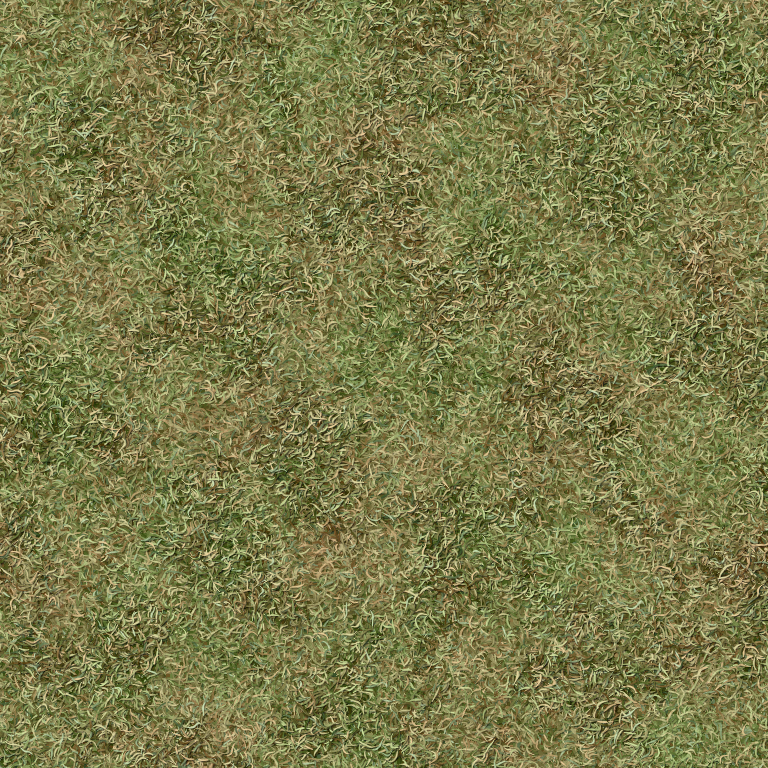
Reproduce this texture procedurally as a WebGL 1 fragment shader.

```glsl
precision highp float;

uniform vec2 u_resolution;

#define LAYERS 11
#define BLADE_CELLS 62.0
#define BLADE_HALF_LENGTH 0.60
#define BLADE_HALF_WIDTH 0.066
#define DIRECTION_SPREAD 2.7
#define SHADOW 0.34
#define GRAIN_CELLS 230.0
#define LEAF_CELLS 15.0
#define DARK_STRAW vec3(0.265, 0.255, 0.060)
#define PALE_STRAW vec3(0.805, 0.785, 0.570)

vec4 hash4(vec2 cell) {
  vec4 q = fract(cell.xyxy * vec4(0.1031, 0.1030, 0.0973, 0.1099));
  q += dot(q, q.wzxy + 33.33);
  return fract((q.xxyz + q.yzzw) * q.zywx);
}

mat2 rotation(float angle) {
  float c = cos(angle), s = sin(angle);
  return mat2(c, s, -s, c);
}

// Layered, warped sines, roughly -1 to 1
float patches(vec2 p) {
  float sum = 0.0, amplitude = 0.6;
  for (int i = 0; i < 4; i++) {
    p += 0.7 * sin(p.yx * 0.63 + 1.9);
    sum += amplitude * sin(p.x) * sin(p.y);
    p = rotation(0.93) * p * 1.75 + 4.1;
    amplitude *= 0.75;
  }
  return sum;
}

// Cellular grain: random tone of the nearest point
float grain(vec2 p) {
  vec2 cell = floor(p);
  float nearest = 9.0, tone = 0.0;
  for (int y = -1; y <= 1; y++) {
    for (int x = -1; x <= 1; x++) {
      vec2 id = cell + vec2(float(x), float(y));
      vec4 rnd = hash4(id + 71.0);
      float dist = length(p - id - rnd.xy);
      if (dist < nearest) {
        nearest = dist;
        tone = rnd.z;
      }
    }
  }
  return tone;
}

// Curved, tapered stroke along x
float bladeDistance(vec2 q, float halfLength, float bend) {
  q.y += bend * q.x * q.x;
  float along = abs(q.x) / halfLength;
  float width = BLADE_HALF_WIDTH * (1.15 - 0.5 * min(along, 1.0));
  return length(vec2(max(abs(q.x) - halfLength, 0.0), q.y)) - width;
}

vec3 straw(float tone) {
  return mix(DARK_STRAW, PALE_STRAW, clamp(tone, -0.15, 1.1));
}

// Mostly olive, with some green, rusty and grey stems
vec3 stemTint(float pick, float greenness) {
  vec3 tint = vec3(-0.055, 0.025, -0.015) * smoothstep(0.55, 0.8, pick + 0.2 * greenness);
  tint += vec3(0.055, -0.025, -0.015) * smoothstep(0.22, 0.1, pick + 0.12 * greenness);
  tint += vec3(-0.02, 0.0, 0.08) * step(0.93, pick);
  return tint;
}

void main() {
  vec2 p = gl_FragCoord.xy / u_resolution.y;
  float pixel = 1.0 / u_resolution.y;

  float flow = patches(p * 24.0);
  float clump = smoothstep(-0.5, 0.6, patches(p * 19.0 + 31.0));
  float greenness = patches(p * 14.0 + 67.0);
  float speck = grain(p * GRAIN_CELLS) - 0.5;

  // Shaded litter between the stems
  vec3 color = straw(0.36 - 0.10 * clump + 0.55 * speck);
  color += stemTint(fract(speck * 7.3), greenness);

  // Grass stems, lower layers first
  float edge = 0.65 * pixel * BLADE_CELLS;
  for (int layer = 0; layer < LAYERS; layer++) {
    float depth = float(layer);
    float turn = depth * 1.13;
    vec2 g = rotation(turn) * p * BLADE_CELLS + depth * 17.3;
    vec2 lightShift = rotation(turn) * vec2(-0.07, 0.09);
    vec2 cell = floor(g);
    for (int y = -1; y <= 1; y++) {
      for (int x = -1; x <= 1; x++) {
        vec2 id = cell + vec2(float(x), float(y));
        vec4 place = hash4(id + depth * 37.0);
        vec4 look = hash4(id + depth * 53.0 + 211.0);
        float angle = turn + 1.6 * flow + DIRECTION_SPREAD * (place.z - 0.5);
        mat2 toBlade = rotation(-angle);
        vec2 offset = g - id - place.xy;
        float halfLength = BLADE_HALF_LENGTH * mix(0.4, 1.15, place.w);
        float bend = 1.1 * (look.x - 0.5);

        float shade = bladeDistance(toBlade * (offset + lightShift), halfLength, bend);
        color *= 1.0 - SHADOW * mix(0.4, 1.0, clump) * smoothstep(edge, -edge, shade);

        float body = bladeDistance(toBlade * offset, halfLength, bend);
        float tone = 0.57 + (look.y - 0.5) * mix(0.75, 1.15, clump);
        tone += 0.012 * (depth - 5.0) + 0.25 * speck + 0.05 * flow;
        vec3 stem = straw(tone) + stemTint(look.z, greenness);
        color = mix(color, stem, smoothstep(edge, -edge, body));
      }
    }
  }

  // Sparse pale leaf scraps
  vec2 leafGrid = p * LEAF_CELLS;
  vec2 leafCell = floor(leafGrid);
  vec4 leaf = hash4(leafCell + 401.0);
  vec2 leafOffset = rotation(6.28 * leaf.z) * (leafGrid - leafCell - mix(vec2(0.2), vec2(0.8), leaf.xy));
  float rim = 0.075 + 0.015 * sin(3.0 * atan(leafOffset.y, leafOffset.x) + 9.0 * leaf.x);
  float leafEdge = pixel * LEAF_CELLS;
  float scrap = smoothstep(leafEdge, -leafEdge, length(leafOffset * vec2(1.0, 1.6)) - rim * leaf.y);
  color = mix(color, straw(0.82 + 0.2 * speck), 0.8 * scrap * step(0.8, leaf.w));

  // Broad drift between green and brown turf
  color += vec3(-0.012, 0.006, -0.006) * greenness;
  gl_FragColor = vec4(clamp(color, 0.0, 1.0), 1.0);
}
```
